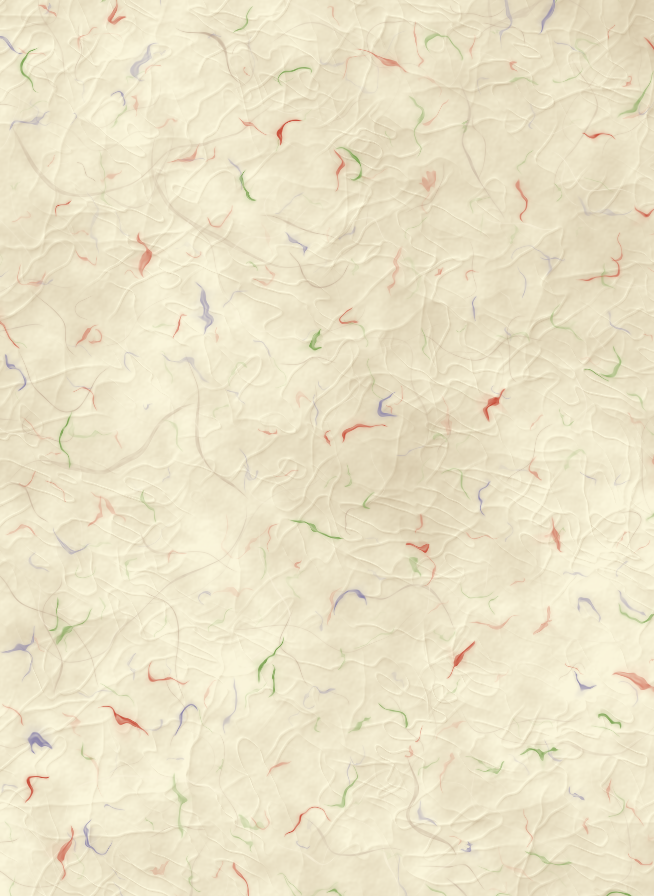
This texture is drawn by a WebGL 2 fragment shader. Its source:

```glsl
#version 300 es
precision highp float;
// Handmade cream paper: a crumpled, side-lit sheet with long pale hairs
// and short dyed fibres. Fibres are bent, ragged arcs scattered on jittered
// grids; wrinkles are ridged noise and folds lit from the upper left.

uniform vec2 u_resolution;
out vec4 fragColor;

const vec3 PAPER_LIGHT = vec3(0.955, 0.928, 0.823);
const vec3 PAPER_DARK  = vec3(0.885, 0.840, 0.728);
const vec3 RED    = vec3(0.79, 0.33, 0.25);
const vec3 VIOLET = vec3(0.56, 0.53, 0.67);
const vec3 GREEN  = vec3(0.52, 0.66, 0.36);
const vec3 TAN    = vec3(0.74, 0.65, 0.56);
const vec3 GREY   = vec3(0.78, 0.71, 0.63);
const vec3 IVORY  = vec3(0.98, 0.95, 0.86);

float hash(vec2 p) {
    return fract(sin(dot(p, vec2(127.1, 311.7))) * 43758.5453);
}

vec2 hash2(vec2 p) {
    return vec2(hash(p), hash(p + vec2(37.3, 91.7)));
}

mat2 rotation(float angle) {
    float c = cos(angle), s = sin(angle);
    return mat2(c, s, -s, c);
}

float noise(vec2 p) {
    vec2 i = floor(p), f = fract(p);
    f = f * f * (3.0 - 2.0 * f);
    return mix(mix(hash(i), hash(i + vec2(1, 0)), f.x),
               mix(hash(i + vec2(0, 1)), hash(i + vec2(1, 1)), f.x), f.y);
}

vec2 wobble(vec2 p) {
    return vec2(noise(p), noise(p + 70.0)) - 0.5;
}

float fbm(vec2 p) {
    float sum = 0.0, amp = 0.5;
    for (int i = 0; i < 4; i++) {
        sum += amp * noise(p);
        p = rotation(0.7) * p * 2.1 + 13.7;
        amp *= 0.5;
    }
    return sum;
}

// Relief of the sheet: crease lines and sharp folds in many directions, plus tooth.
float relief(vec2 p) {
    vec2 warped = p + 0.030 * wobble(p * 12.0) + 0.008 * wobble(p * 55.0);
    float height = 0.0, freq = 10.0;
    for (int i = 0; i < 6; i++) {
        float k = float(i);
        vec2 q = rotation(0.5 + k * 1.25) * warped * vec2(0.5, 1.3) * freq + k * 17.0;
        float ridge = abs(noise(q) - 0.5);
        float patchy = smoothstep(0.3, 0.65, noise(p * 12.0 + k * 23.0));
        height += patchy * (0.48 * exp(-ridge * 22.0) - 6.0 * ridge / freq);
        freq *= 1.42;
    }
    return height + 0.13 * noise(p * 150.0) + 0.11 * noise(p * 300.0);
}

// Coverage of one fibre along an arc; q is local, bend is the half angle.
float fibre(vec2 q, float halfLen, float halfWidth, float bend, float seed, float soft) {
    float radius = halfLen / bend;
    float along = atan(q.x, radius - q.y) * radius;
    float across = radius - length(q - vec2(0.0, radius));
    float t = along / halfLen;
    across += halfLen * 0.10 * sin(t * 4.5 + seed * 40.0);
    float taper = max(0.0, 1.0 - t * t);
    float lump = noise(vec2(t * 3.5 + seed * 90.0, seed * 50.0));
    float width = halfWidth * taper * (0.15 + 1.6 * lump * lump);
    float core = 1.0 - smoothstep(width - soft, width + soft, abs(across));
    float streak = 0.35 + 0.8 * noise(vec2(along * 160.0, across * 550.0) + seed * 70.0);
    float spread = across / (width * 2.4 + 0.0012);
    float halo = 0.23 * exp(-spread * spread);
    return (core * streak + halo) * smoothstep(0.0, 0.35, taper);
}

// Scatters one fibre per grid cell, dyed with one of three colours.
vec3 addFibres(vec3 base, vec2 p, float cell, float halfLen, float halfWidth, float curl,
               float strength, float seed, vec3 dyeA, vec3 dyeB, vec3 dyeC, float soft) {
    vec2 home = floor(p / cell);
    for (int y = -1; y <= 1; y++) {
        for (int x = -1; x <= 1; x++) {
            vec2 id = home + vec2(x, y);
            vec2 key = id + seed * 19.19;
            vec2 shape = hash2(key + 5.3);
            vec2 look = hash2(key + 11.9);
            vec2 q = p - (id + hash2(key)) * cell;
            q = rotation(hash(key + 23.1) * 6.2832) * q;
            float len = halfLen * mix(0.35, 1.0, shape.x);
            float bend = 0.15 + curl * shape.y * shape.y;
            float wide = halfWidth * mix(0.4, 1.0, hash(key + 31.7));
            float cover = fibre(q, len, wide, bend, look.x, soft);
            float opacity = strength * mix(0.1, 1.0, look.y);
            vec3 dye = look.x < 0.36 ? dyeA : (look.x < 0.66 ? dyeB : dyeC);
            base = mix(base, dye, clamp(cover * opacity, 0.0, 1.0));
        }
    }
    return base;
}

void main() {
    vec2 p = gl_FragCoord.xy / u_resolution.y;
    float soft = max(0.0008, 0.5 / u_resolution.y);

    // Paper tone: cloudy pulp and side-lit relief
    vec2 toLight = vec2(-0.0009, 0.0012);
    float shade = relief(p + toLight) - relief(p - toLight);
    float clouds = fbm(p * 4.5 + 3.0) - 0.47;
    float mottle = fbm(p * 34.0) - 0.47;
    float tone = 0.42 + 2.1 * clouds + 1.3 * mottle + 1.45 * shade;
    vec3 color = mix(PAPER_LIGHT, PAPER_DARK, clamp(tone, -0.35, 2.0));

    // Long pale hairs, then faint and vivid dyed fibres on ragged coordinates
    vec2 w = p + 0.016 * wobble(p * 26.0);
    vec2 r = p + 0.014 * wobble(p * 42.0) + 0.004 * wobble(p * 120.0);
    color = addFibres(color, w, 0.23, 0.18, 0.0036, 1.7, 0.60, 1.0, TAN, GREY, IVORY, soft);
    color = addFibres(color, w, 0.15, 0.12, 0.0018, 1.9, 0.60, 2.0, TAN, IVORY, GREY, soft);
    color = addFibres(color, w, 0.07, 0.06, 0.0009, 1.8, 0.60, 5.0, IVORY, TAN, IVORY, soft);
    color = addFibres(color, r, 0.055, 0.024, 0.0020, 1.9, 0.40, 3.0, RED, GREEN, VIOLET, soft);
    color = addFibres(color, r, 0.076, 0.038, 0.0040, 2.0, 0.95, 4.0, RED, VIOLET, GREEN, soft);

    // Relief also shows faintly through the fibres
    fragColor = vec4(color - 0.015 * shade, 1.0);
}
```
